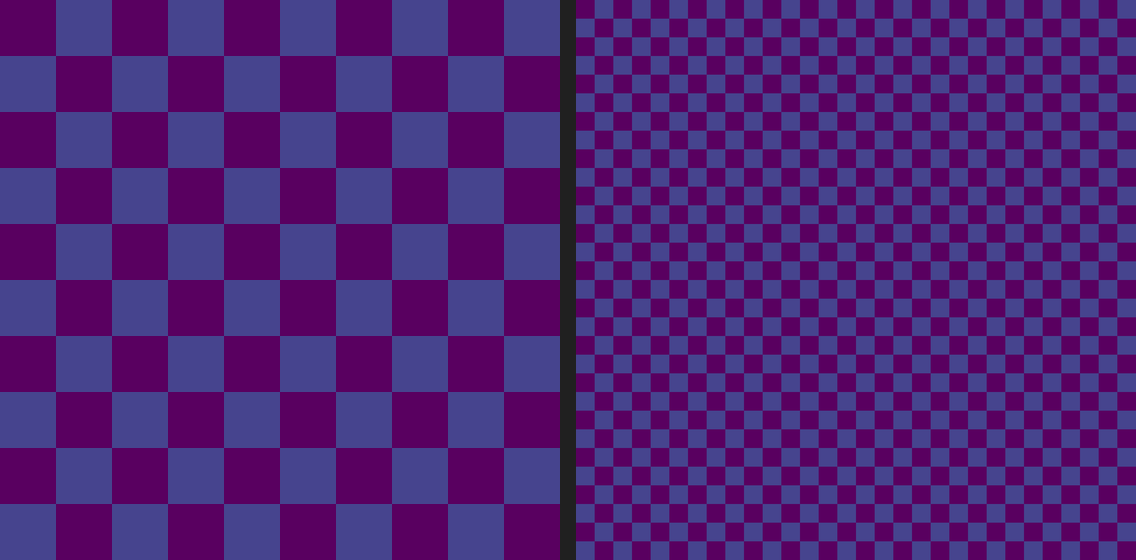
Left: one tile. Right: repeated 3 by 3.
This pattern is drawn by a Shadertoy shader. Its source:

```glsl
// Two-colour checkerboard of flat indigo and purple squares, seamless on all edges.

const float CELLS = 10.0;                     // squares per side, even so it tiles
const vec3 INDIGO = vec3(0.275, 0.267, 0.557);
const vec3 PURPLE = vec3(0.350, 0.000, 0.375);

// Signed distance to the nearest cell edge: positive in even cells, negative in odd.
vec2 signedEdgeDistance(vec2 p) {
    return 0.5 - abs(mod(p + 0.5, 2.0) - 1.0);
}

// Box-filtered checker: 1 on squares with an even index sum, 0 on the others.
float checker(vec2 p, vec2 pixelSize) {
    vec2 wave = clamp(2.0 * signedEdgeDistance(p) / pixelSize, -1.0, 1.0);
    return 0.5 + 0.5 * wave.x * wave.y;
}

void mainImage(out vec4 fragColor, in vec2 fragCoord) {
    vec2 cellPos = CELLS * fragCoord / iResolution.xy;
    vec2 pixelSize = CELLS / iResolution.xy;

    fragColor = vec4(mix(PURPLE, INDIGO, checker(cellPos, pixelSize)), 1.0);
}
```
